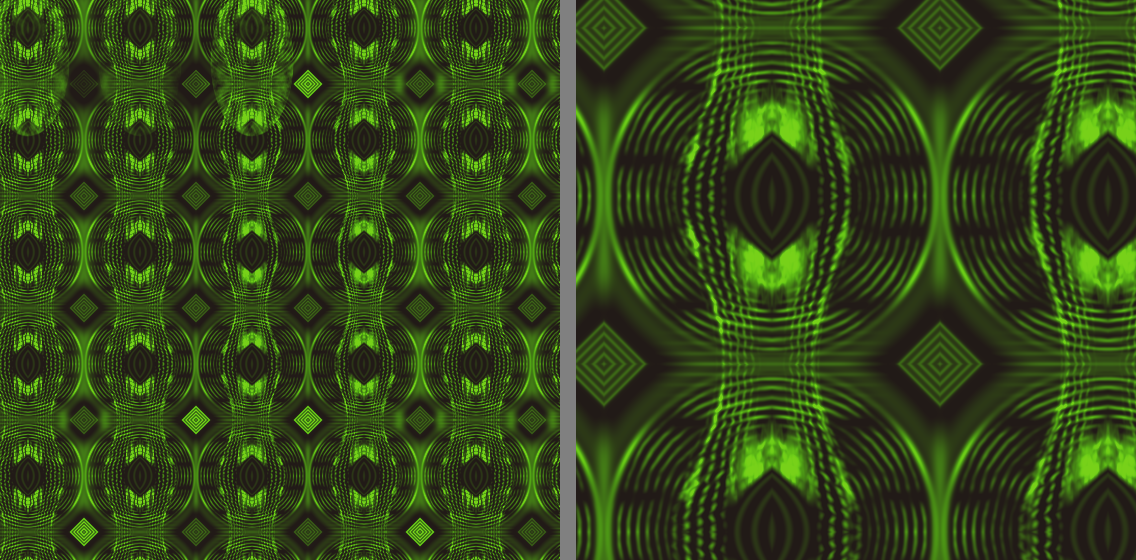
Left, the full canvas; right, a detail of the centre.
A WebGL 1 fragment shader for this pattern:

```glsl
precision highp float;
// Five by five mirrored green eyes in fine rings, with wavy columns and nested diamonds.
uniform vec2 u_resolution;

const float REPEATS = 5.0;
const float TAU = 6.2831853;
const vec3 DARK = vec3(0.13, 0.10, 0.09);
const vec3 GREEN = vec3(0.36, 0.77, 0.08);
const vec3 LIME = vec3(0.60, 0.88, 0.12);

float hash(vec2 p) {
  return fract(sin(dot(p, vec2(127.1, 311.7))) * 4375.85);
}

// Bright lines at whole values of v; higher sharpness gives thinner lines.
float ridge(float v, float sharpness) {
  return pow(0.5 + 0.5 * cos(TAU * v), sharpness);
}

float band(float v, float centre, float width) {
  float d = (v - centre) / width;
  return exp(-d * d);
}

// Layered sines, roughly -1 to 1.
float ripple(vec2 p, float seed) {
  float sum = 0.0;
  float amp = 0.5;
  for (int i = 0; i < 4; i++) {
    sum += amp * sin(p.x + seed + 1.3 * sin(p.y + seed));
    p = mat2(1.5, 1.1, -1.1, 1.5) * p;
    amp *= 0.55;
  }
  return sum;
}

// Pointed upright lens: below 1 inside.
float lens(vec2 q, vec2 halfSize) {
  float y = q.y / halfSize.y;
  return q.x / halfSize.x + y * y;
}

float eye(vec2 q, float calm, float seed) {
  float wobble = ripple(q * vec2(50.0, 20.0), seed);
  float outer = length(q / vec2(0.17, 0.35)) + 0.12 * wobble;
  float pupil = lens(q, vec2(0.13, 0.19));
  float body = (1.0 - smoothstep(0.75, 1.0, outer)) * smoothstep(0.9, 1.15, pupil);
  body *= smoothstep(0.06, 0.16, q.y);
  float streaks = ridge(q.x * 27.0 + 0.5 * wobble, 0.9);
  float dots = ridge(q.y * 29.0 + q.x * 12.0, 0.7);
  float fine = 0.16 + 1.4 * streaks * (0.35 + 0.65 * dots);
  float smoothFlame = 0.8 + 0.7 * wobble;
  float iris = 0.16 * ridge(pupil * 2.5, 2.0) * (1.0 - smoothstep(0.8, 1.0, pupil));
  return body * mix(fine, smoothFlame, calm) + iris;
}

float rings(vec2 q, float r, float seed) {
  float wobble = ripple(q * 15.0, seed);
  float lines = ridge(r * 35.0 + 0.2 * wobble, 1.7);
  float zone = smoothstep(0.2, 0.3, r) * (1.0 - smoothstep(0.45, 0.49, r));
  float broken = 0.55 + 0.65 * ripple(q * vec2(9.0, 22.0), seed + 2.0);
  return zone * (0.04 + 0.65 * lines * max(broken, 0.0));
}

float columns(vec2 q, float calm, float seed) {
  float halfWidth = mix(0.26, 0.17, calm) + 0.055 * cos(TAU * q.y);
  float v = q.x / halfWidth + 0.03 * ripple(q * vec2(5.0, 40.0), seed);
  float wobble = ripple(q * vec2(12.0, 30.0), seed);
  float lines = ridge(v * mix(9.0, 6.0, calm) + 0.3 * wobble, 1.8);
  float dots = mix(ridge(q.y * 31.0 + v * 2.5, 0.8), 1.0, 0.25);
  float zone = smoothstep(0.2, 0.6, v) * (1.0 - smoothstep(0.95, 1.2, v));
  float rim = band(v, 1.0, 0.045) * max(0.35 + 0.9 * wobble, 0.0);
  float dim = 1.0 - 0.5 * smoothstep(0.3, 0.48, q.y);
  return dim * (zone * lines * dots * 0.65 + rim);
}

// Cusped gap between four circles, bright on its vertical tips.
float gap(vec2 q, float r, float wide) {
  float side = 0.5 - q.x;
  float upright = smoothstep(-0.05, 0.15, q.x - q.y);
  float tip = band(q.y, 0.23, 0.09);
  float arcs = band(r, 0.487, 0.011) * mix(0.22, 0.35 + 0.5 * tip, upright);
  float glow = band(side, 0.0, mix(0.022, 0.075, wide)) * (1.0 - smoothstep(0.22, 0.38, q.y));
  float leaf = 0.2 * band(r, 0.53, 0.04);
  return arcs + 0.34 * glow + leaf;
}

float diamond(vec2 d, float lit) {
  float m = abs(d.x) + abs(d.y);
  float inside = 1.0 - smoothstep(0.12, 0.14, m);
  return inside * (0.2 + 0.35 * ridge(m * 33.0, 1.5)) * (0.7 + 1.2 * lit);
}

void main() {
  vec2 uv = gl_FragCoord.xy / u_resolution;
  vec2 grid = uv * REPEATS + vec2(0.25, -0.25);
  vec2 q = abs(fract(grid) - 0.5);
  vec2 knot = floor(grid + 0.5);
  vec2 d = fract(grid + 0.5) - 0.5;
  float r = length(q);
  vec2 away = (uv - vec2(0.55, 0.5)) * vec2(4.5, 2.6);
  float calm = exp(-dot(away, away));
  float seed = hash(floor(grid)) * 0.5;
  float wide = smoothstep(0.5, 1.5, abs(knot.x - 2.5));
  float accentRow = 1.0 - step(0.5, abs(mod(knot.y, 3.0) - 1.0));
  float bottomRow = 1.0 - step(0.5, abs(knot.y));
  float lit = accentRow * (1.0 - wide) + bottomRow * step(0.5, wide) * step(knot.x, 4.5);

  // Layers of one repeat.
  float light = gap(q, r, wide) + rings(q, r, seed) + columns(q, calm, seed);
  float waist = exp(-(0.5 - q.y) * 15.0) * (1.0 - smoothstep(0.2, 0.38, q.x));
  light += 0.28 * ridge(q.y * 32.0, 2.0) * waist;
  float core = 1.0 - smoothstep(0.8, 1.2, lens(q, vec2(0.15, 0.36)));
  light = mix(light, 0.03, core) + eye(q, calm, seed);
  float plate = 1.0 - smoothstep(0.13, 0.19, abs(d.x) + abs(d.y));
  light = mix(light, 0.06, plate) + diamond(d, lit);
  light += 0.5 * accentRow * wide * band(abs(d.x), 0.18, 0.05) * band(d.y, 0.0, 0.08);

  // Worn top left: overlaid bright discs with shadows between them.
  for (int i = 0; i < 3; i++) {
    vec2 c = vec2(0.05 + 0.2 * float(i), 0.89);
    float e = length((uv - c) / vec2(0.075, 0.135));
    float grain = 0.6 + 0.7 * ripple(uv * vec2(190.0, 130.0), 1.0);
    float strength = i == 1 ? 0.18 : 0.5;
    light += strength * e * e * grain * (1.0 - smoothstep(0.97, 1.0, e));
    vec2 shade = (uv - c + vec2(0.105, 0.04)) / vec2(0.045, 0.07);
    light *= 1.0 - 0.65 * exp(-dot(shade, shade));
  }

  // Deepen the shadows, then tint.
  light = clamp(light * 1.15 - 0.05, 0.0, 1.2);
  vec3 color = mix(DARK, GREEN, min(light, 1.0));
  color = mix(color, LIME, 0.45 * smoothstep(0.75, 1.2, light));
  gl_FragColor = vec4(color, 1.0);
}
```
